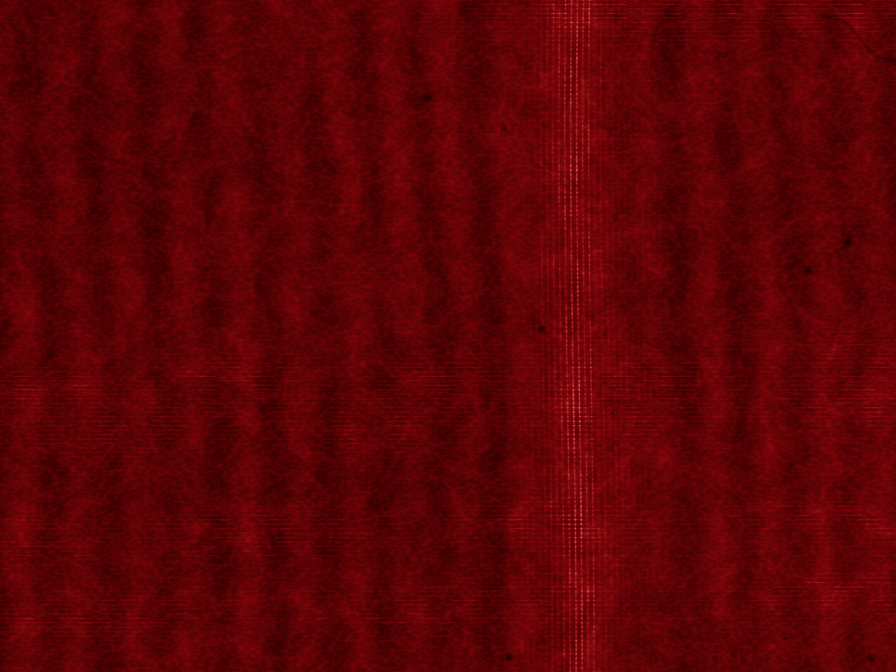
A Shadertoy shader for this texture:

```glsl
// Dark red woven cloth with soft vertical folds, a bright threaded seam and broken weft lines.

const float TAU = 6.2831853;
const vec3 SHADOW = vec3(0.24, 0.0, 0.0);
const vec3 CLOTH = vec3(0.50, 0.02, 0.04);
const vec3 SHEEN = vec3(0.86, 0.33, 0.32);
const float BASE_LEVEL = 0.366;
const float FOLD_COUNT = 16.2;      // folds across the canvas
const float FOLD_DEPTH = 0.046;
const float FOLD_DRIFT = 0.025;     // sideways lean near the top
const float WEFT_COUNT = 150.0;     // fine rows down
const float WARP_COUNT = 150.0;     // fine threads across
const float SEAM_X = 0.640;
const float SEAM_CORE = 0.024;
const float SEAM_HALO = 0.066;
const vec4 WEFT_BANDS = vec4(0.10, 0.21, 0.375, 0.445);
const float SPECK_CELLS = 9.0;

float hash(vec2 p) {
    vec3 q = fract(p.xyx * vec3(0.1031, 0.103, 0.0973));
    q += dot(q, q.yzx + 33.33);
    return fract((q.x + q.y) * q.z);
}

vec2 hash2(vec2 p) {
    return vec2(hash(p), hash(p + 71.7));
}

float bell(float x, float width) {
    return exp(-x * x / (width * width));
}

// Cellular noise, centred near zero
float cellular(vec2 p) {
    vec2 cell = floor(p), f = fract(p);
    float nearest = 2.0;
    for (int j = -1; j <= 1; j++)
        for (int i = -1; i <= 1; i++) {
            vec2 o = vec2(i, j);
            vec2 d = o + hash2(cell + o) - f;
            nearest = min(nearest, dot(d, d));
        }
    return sqrt(nearest) - 0.48;
}

// Blotches and grain in the dye
float mottle(vec2 p) {
    vec2 q = p + 0.012 * sin(p.yx * 31.0 + 2.0 * sin(p * 17.0));
    float m = 0.07 * cellular(q * vec2(13.0, 9.0));
    m += 0.09 * cellular(q * 27.0 + 7.0);
    m += 0.08 * cellular(q * vec2(60.0, 75.0) + 19.0);
    m += 0.12 * cellular(p * vec2(120.0, 190.0) + 41.0);
    return m + 0.014 * sin(p.x * 5.0 + 2.0 * sin(p.y * 6.0));
}

// Soft repeating folds, half a period out of step past the seam
float folds(vec2 uv) {
    float x = uv.x + FOLD_DRIFT * smoothstep(0.4, 1.0, uv.y);
    x += 0.003 * sin(uv.y * 9.0 + uv.x * 13.0);
    float phase = (x - 0.059) * FOLD_COUNT - 0.5 * smoothstep(0.6, 0.7, uv.x);
    float depth = 0.9 + 0.2 * sin(uv.x * 23.0 + uv.y * 4.0);
    return -depth * cos(TAU * phase);
}

// Fine bright line repeating once per unit
float thread(float x) {
    return pow(0.5 + 0.5 * cos(TAU * x), 3.0);
}

// Bands where the weft catches the light
float weftMask(vec2 uv) {
    float y = uv.y - 0.03 * (uv.x - 0.5) + 0.008 * sin(uv.x * 19.0);
    float mask = 0.0;
    for (int i = 0; i < 4; i++) {
        float patchy = 0.65 + 0.35 * sin(uv.x * (15.0 + 4.0 * float(i)) + float(i) * 2.3);
        mask += bell(y - WEFT_BANDS[i], 0.035) * patchy;
    }
    return mask + smoothstep(0.35, 0.75, uv.x) * smoothstep(0.91, 1.0, uv.y);
}

// Dark specks, a few of them with a pale centre
float specks(vec2 p) {
    vec2 cell = floor(p * SPECK_CELLS);
    vec2 centre = (cell + 0.15 + 0.7 * hash2(cell + 5.0)) / SPECK_CELLS;
    float d = length(p - centre);
    float size = mix(0.003, 0.006, hash(cell + 13.0));
    float pale = step(0.7, hash(cell + 29.0)) * bell(d, size * 0.4);
    return step(0.87, hash(cell)) * (bell(d, size) - 1.4 * pale);
}

// Thin wandering crease in the upper right corner
float crease(vec2 uv) {
    float path = 0.99 - 0.95 * (uv.x - 0.91) + 0.008 * sin(uv.x * 95.0);
    return bell(uv.y - path, 0.0035) * smoothstep(0.89, 0.93, uv.x);
}

void mainImage(out vec4 fragColor, in vec2 fragCoord) {
    vec2 uv = fragCoord / iResolution.xy;
    vec2 p = fragCoord / iResolution.y;
    float seamX = uv.x - SEAM_X - 0.003 * sin(uv.y * 4.0 + 1.5);
    float core = bell(seamX, SEAM_CORE);
    float halo = bell(seamX - 0.008, SEAM_HALO);
    float flank = bell(abs(seamX) - 0.098, 0.03);

    // Broken horizontal weft
    float row = uv.y * WEFT_COUNT;
    float rowSeed = hash(vec2(floor(row + 0.5), 3.0));
    float dash = smoothstep(-0.6, 0.7, sin(uv.x * 95.0 + rowSeed * TAU) + 0.5 * sin(uv.x * 211.0 + rowSeed * 40.0));
    float lit = weftMask(uv);
    float weft = (thread(row) - 0.3) * (0.008 + 0.2 * lit * dash * (0.4 + 0.6 * rowSeed));

    // Beaded vertical warp along the seam, irregular from thread to thread
    float column = seamX * WARP_COUNT;
    float columnSeed = hash(vec2(floor(column + 0.5), 17.0));
    float bead = 0.6 + 0.4 * thread(row);
    float wear = 0.75 + 0.25 * sin(uv.y * 37.0 + columnSeed * 50.0);
    float warp = (thread(column) * bead - 0.22) * (0.2 * core + 0.09 * halo) * (0.4 + columnSeed) * wear;

    float level = BASE_LEVEL + FOLD_DEPTH * folds(uv) * (1.0 - 0.85 * halo);
    level += mottle(p) + 0.035 * (uv.x - 0.5) + 0.085 * halo + 0.04 * core;
    level += weft + 0.03 * lit + warp - 0.02 * flank;
    level -= 0.2 * specks(p) + 0.1 * crease(uv);

    vec3 color = mix(SHADOW, CLOTH, clamp((level - SHADOW.r) / (CLOTH.r - SHADOW.r), -0.5, 1.0));
    color = mix(color, SHEEN, smoothstep(0.47, 0.86, level));
    fragColor = vec4(max(color, 0.0), 1.0);
}
```
